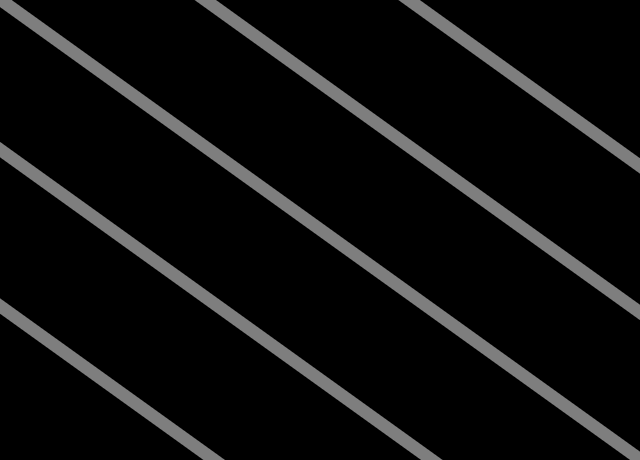
Reproduce this pattern procedurally as a WebGL 1 fragment shader.

```glsl
precision mediump float;

uniform vec2 u_resolution;

const vec3 BACKGROUND = vec3(0.0);
const vec3 STRIPE_GRAY = vec3(0.495);
const float HALF_WIDTH = 0.0168;   // half stripe thickness, in canvas heights
const float CENTER_OFFSET = -0.0014;
const float SPACING = 0.3219;      // mean distance between stripes
const float SPREAD = 0.0036;       // gaps widen toward the lower left
const float SPREAD_CUBIC = 0.00105;

// Position of the stripe with the given index, measured across the diagonal.
float stripePosition(float index) {
  return CENTER_OFFSET
    + index * (SPACING + index * (SPREAD + index * SPREAD_CUBIC));
}

void main() {
  vec2 uv = gl_FragCoord.xy / u_resolution;

  // Zero on the falling diagonal, positive toward the lower left.
  float across = 1.0 - uv.x - uv.y;
  float pixel = length(1.0 / u_resolution);

  // Five parallel stripes, the middle one along the diagonal.
  float coverage = 0.0;
  for (int i = -2; i <= 2; i++) {
    float edgeDistance = abs(across - stripePosition(float(i))) - HALF_WIDTH;
    coverage = max(coverage, clamp(0.5 - edgeDistance / pixel, 0.0, 1.0));
  }

  gl_FragColor = vec4(mix(BACKGROUND, STRIPE_GRAY, coverage), 1.0);
}
```
